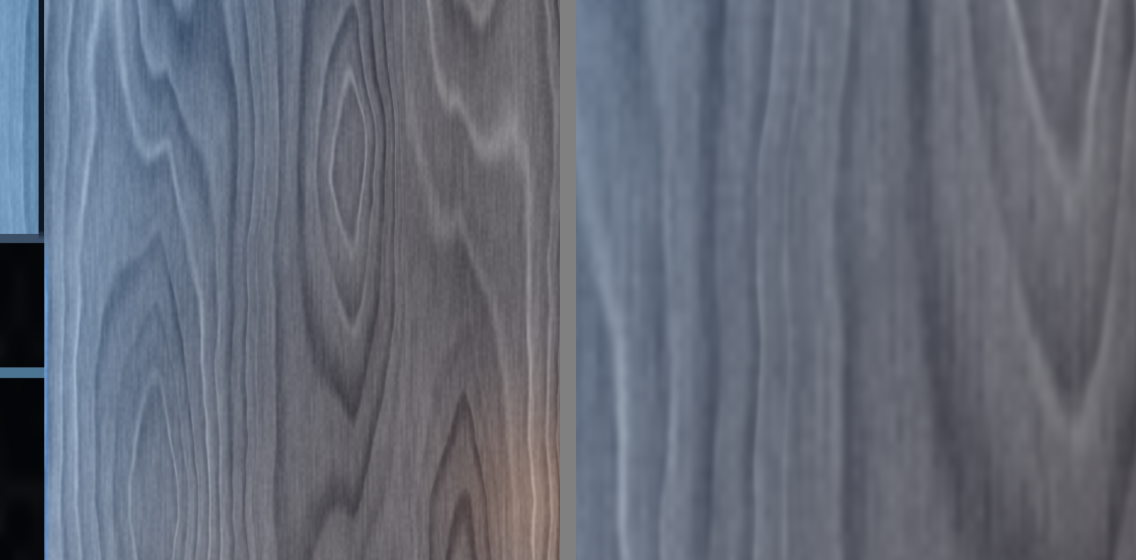
Left: the whole. Right: its middle third, enlarged.
A WebGL 2 fragment shader for this texture:

```glsl
#version 300 es
precision highp float;
// Grey walnut veneer lit blue from the left, beside a narrow dark shelf niche.
// Grain follows level lines of a height field with three stretched hearts;
// each level carries a pale ridge, a dark groove and fine fibres.

#define RINGS 40.0         // grain lines per canvas width
#define ARCH 6.5           // how strongly lines close around the hearts
#define HEART_WIDTH 0.085
#define RIDGE 0.125        // brightness of pale lines
#define GROOVE 0.105       // depth of dark lines
#define FIBRE 0.055
#define COOL vec3(0.435, 0.525, 0.635)
#define NEUTRAL vec3(0.425, 0.415, 0.437)
#define WARM vec3(0.12, 0.045, -0.01)
#define SEAM 0.079         // right border of the niche
#define PANEL_BASE 0.582   // lower border of the small upper panel

uniform vec2 u_resolution;
out vec4 fragColor;

float hash(vec2 p) {
    vec3 q = fract(vec3(p.xyx) * 0.1031);
    q += dot(q, q.yzx + 33.33);
    return fract((q.x + q.y) * q.z);
}

float noise(vec2 p) {
    vec2 i = floor(p), f = fract(p);
    f = f * f * (3.0 - 2.0 * f);
    return mix(mix(hash(i), hash(i + vec2(1, 0)), f.x),
               mix(hash(i + vec2(0, 1)), hash(i + vec2(1, 1)), f.x), f.y);
}

// Soft-edged band that is 1 between lo and hi
float band(float v, float lo, float hi, float soft) {
    return smoothstep(lo - soft, lo + soft, v) * (1.0 - smoothstep(hi - soft, hi + soft, v));
}

// x: grain level, y: closeness to a heart
vec2 grainField(vec2 p) {
    const vec2 hearts[3] = vec2[3](vec2(0.29, 0.1), vec2(0.635, 0.71), vec2(0.83, -0.06));
    p.x += 0.032 * (noise(p * vec2(5.0, 2.6) + 7.0) - 0.5);
    p.x += 0.011 * (noise(p * vec2(13.0, 9.0) + 31.0) - 0.5);
    p.x += 0.003 * (noise(p * vec2(40.0, 28.0)) - 0.5);
    float nearest = 1.0, rise = 0.0, core = 0.0;
    for (int i = 0; i < 3; i++) {
        vec2 d = p - hearts[i];
        float weight = exp(-d.x * d.x / (HEART_WIDTH * HEART_WIDTH));
        nearest = min(nearest, sqrt(d.x * d.x + 0.00012));
        rise += weight * sqrt(d.y * d.y + 0.002);
        core = max(core, weight * weight);
    }
    float level = RINGS * nearest + ARCH * rise + 9.0 * p.x;
    level += 1.1 * noise(vec2(level * 0.6, 3.0));
    return vec2(level, core);
}

// Brightness offset of the wood surface
float woodRelief(vec2 p) {
    vec2 field = grainField(p);
    float level = field.x, t = fract(level);
    float edge = min(t, 1.0 - t);
    float along = 0.55 + 0.7 * noise(vec2(level * 0.4, p.y * 9.0));
    float ridgeGain = hash(vec2(floor(level + 0.5), 5.0));
    float grooveGain = hash(vec2(floor(level), 17.0));
    float ridge = exp(-edge * edge / 0.014) * ridgeGain * ridgeGain;
    float groove = smoothstep(0.35, 0.8, t) * (1.0 - smoothstep(0.8, 0.98, t)) * grooveGain;
    float relief = RIDGE * ridge * along - GROOVE * groove * along;
    relief += 0.07 * (noise(vec2(level * 0.8, 11.0)) - 0.5);
    relief += 0.05 * (noise(vec2(level * 3.2, p.y * 3.0)) - 0.5);
    // Fibres and pores
    relief += FIBRE * (noise(p * vec2(230.0, 22.0)) - 0.5);
    relief += 0.035 * (noise(p * vec2(190.0, 130.0)) - 0.5);
    relief += 0.05 * (noise(p * vec2(8.0, 4.0) + 50.0) - 0.5);
    return relief - 0.045 * field.y + 0.02;
}

// Light falling from the left, with a warm glow low on the right
vec3 woodLight(vec2 p) {
    float cool = 1.0 - smoothstep(0.08, 0.78, p.x + 0.28 * (0.62 - p.y));
    vec3 c = mix(NEUTRAL, COOL, cool);
    vec2 glow = (p - vec2(0.97, 0.1)) / vec2(0.16, 0.2);
    c += WARM * exp(-dot(glow, glow));
    c += 0.05 * (1.0 - smoothstep(0.08, 0.22, p.x));
    c += 0.035 * (1.0 - smoothstep(0.0, 0.45, p.y)) * (1.0 - smoothstep(0.4, 0.8, p.x));
    return c - 0.04 * smoothstep(0.55, 1.0, p.x) * smoothstep(0.2, 0.9, p.y);
}

void main() {
    vec2 p = gl_FragCoord.xy / u_resolution;
    float soft = max(0.0015, 0.75 / u_resolution.x);
    float relief = woodRelief(p);
    vec3 wood = woodLight(p) + relief * vec3(1.0, 1.0, 0.97);

    // Bright blue rim where the veneer meets the niche
    float rim = exp(-pow((p.x - SEAM - 0.004) / 0.004, 2.0));
    wood += rim * vec3(-0.04, 0.06, 0.16) * (1.0 - smoothstep(0.5, 0.6, p.y));

    // Niche: black recess, two shelf edges and an upper panel
    vec3 niche = vec3(0.012, 0.02, 0.03) + 0.04 * pow(noise(p * vec2(30.0, 16.0)), 4.0);
    float shelfLow = band(p.y, 0.325, 0.344, soft);
    float shelfHigh = band(p.y, 0.566, PANEL_BASE, soft);
    niche = mix(niche, vec3(0.30, 0.46, 0.58), shelfLow);
    niche = mix(niche, vec3(0.23, 0.31, 0.40), shelfHigh);
    vec3 panel = vec3(0.46, 0.61, 0.75) + 0.9 * relief - 0.06 * smoothstep(0.03, 0.07, p.x);
    niche = mix(niche, panel, smoothstep(PANEL_BASE - soft, PANEL_BASE + soft, p.y));
    float gap = band(p.x, 0.069, SEAM, soft) * smoothstep(0.57, 0.59, p.y);
    niche = mix(niche, vec3(0.05, 0.09, 0.14), gap);

    vec3 color = mix(niche, wood, smoothstep(SEAM - soft, SEAM + soft, p.x));
    fragColor = vec4(clamp(color, 0.0, 1.0), 1.0);
}
```
